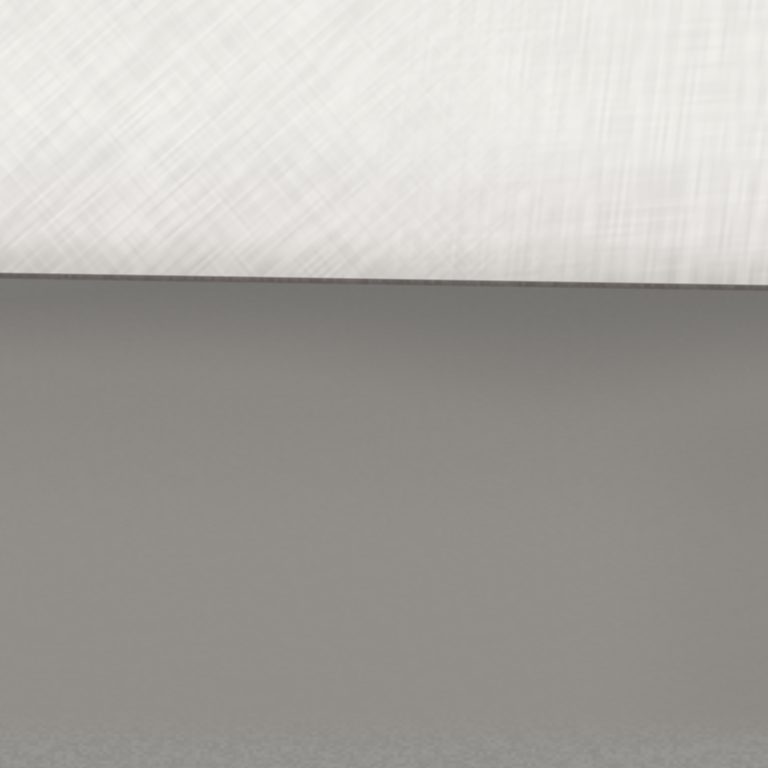
Give the GLSL for this texture, as a three.js fragment shader.

```glsl
varying vec2 vUv;

float hash(vec2 p) {
  return fract(sin(dot(p, vec2(127.1, 311.7))) * 43758.5453);
}

float noise(vec2 p) {
  vec2 cell = floor(p);
  vec2 f = fract(p);
  f = f * f * (3.0 - 2.0 * f);
  float low = mix(hash(cell), hash(cell + vec2(1.0, 0.0)), f.x);
  float high = mix(hash(cell + vec2(0.0, 1.0)), hash(cell + vec2(1.0, 1.0)), f.x);
  return mix(low, high, f.y);
}

vec2 rotate(vec2 p, float angle) {
  float c = cos(angle);
  float s = sin(angle);
  return vec2(c * p.x - s * p.y, s * p.x + c * p.y);
}

// Irregular strands running along the rotated y axis, centred on zero
float threads(vec2 p, float angle, float density) {
  vec2 q = rotate(p, angle) * density;
  return noise(vec2(q.x, q.y * 0.09)) - 0.5;
}

// Slanted weave on the left easing into upright threads on the right
float weave(vec2 p) {
  float slanted = threads(p, 0.85, 210.0) + 0.6 * threads(p, -0.7, 190.0);
  float upright = threads(p, 0.12, 180.0) + 0.5 * threads(p, 1.5, 170.0);
  return mix(slanted, upright, smoothstep(0.25, 0.95, p.x));
}

vec3 clothColor(vec2 p, float height) {
  vec3 shade = vec3(0.80, 0.785, 0.77);
  vec3 middle = vec3(0.885, 0.875, 0.86);
  vec3 light = vec3(0.925, 0.918, 0.90);
  vec3 color = mix(shade, middle, smoothstep(-0.01, 0.07, height));
  color = mix(color, light, smoothstep(0.04, 0.24, height));
  float mottling = noise(p * vec2(9.0, 14.0)) - 0.5;
  float strength = mix(0.06, 0.04, smoothstep(0.0, 0.2, height));
  return color + weave(p) * strength + mottling * 0.012;
}

vec3 wallColor(vec2 p, float depth) {
  vec3 shadow = vec3(0.455, 0.45, 0.435);
  vec3 warm = vec3(0.545, 0.53, 0.515);
  vec3 base = vec3(0.572, 0.555, 0.535);
  vec3 floorTone = vec3(0.575, 0.57, 0.555);

  // Cast shadow, deepest right of centre
  float reach = 0.14 + 0.06 * exp(-pow((p.x - 0.72) / 0.25, 2.0));
  float lift = 0.25 * (1.0 - smoothstep(0.0, 0.3, p.x));
  float fade = smoothstep(-0.02, reach, depth);
  vec3 color = mix(shadow, warm, max(fade, lift));
  color = mix(color, base, smoothstep(0.12, 0.36, depth));
  color -= 0.018 * smoothstep(0.75, 1.0, p.x) * smoothstep(0.1, 0.25, depth);

  // Grainy strip at the foot
  float foot = 1.0 - smoothstep(0.015, 0.08, p.y);
  color = mix(color, floorTone, foot);
  float grain = noise(p * vec2(190.0, 260.0)) - 0.5;
  return color + grain * mix(0.008, 0.045, foot);
}

void main() {
  vec2 p = vUv;
  float height = p.y - mix(0.642, 0.626, p.x);

  // Cloth above, wall below
  float cloth = smoothstep(-0.002, 0.002, height);
  vec3 color = mix(wallColor(p, -height), clothColor(p, height), cloth);

  // Dark hem with fine stitching
  float hem = 1.0 - smoothstep(0.002, 0.0055, abs(height + 0.001));
  float stitch = noise(vec2(p.x * 220.0, height * 150.0)) - 0.5;
  vec3 hemColor = vec3(0.39, 0.365, 0.355) + stitch * 0.06;
  color = mix(color, hemColor, hem * 0.9);

  gl_FragColor = vec4(color, 1.0);
}
```
